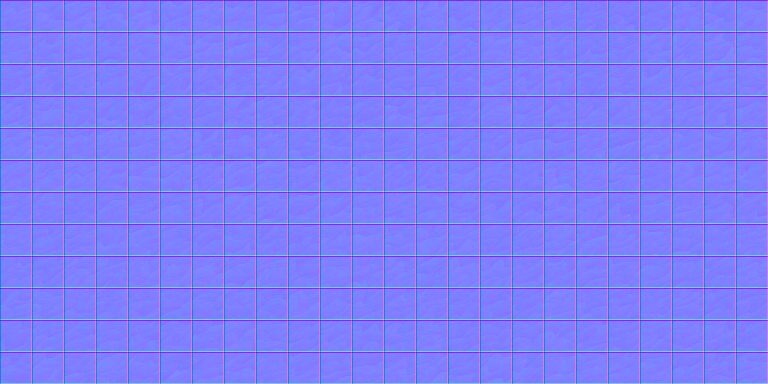
A Shadertoy shader for this texture map:

```glsl
// Tangent-space normal map of a square tile grid with bevelled edges and a faint slate grain.

const vec2 TILE_COUNT = vec2(24.0, 12.0);
const float BEVEL_WIDTH = 0.04;              // fraction of a tile
const vec2 LOW_EDGE_SLOPE = vec2(-2.0, 1.1); // left, bottom
const vec2 HIGH_EDGE_SLOPE = vec2(1.5, -1.5); // right, top
const vec2 GRAIN_STRETCH = vec2(1.0, 2.1);
const float GRAIN_ANGLE = 0.6;
const int SAMPLES = 4;

vec2 hash22(vec2 p) {
    vec3 q = fract(p.xyx * vec3(0.1031, 0.1030, 0.0973));
    q += dot(q, q.yzx + 33.33);
    return fract((q.xx + q.yz) * q.zy);
}

// Offset from the nearest cellular feature point: half the gradient of F1 squared.
vec2 cellularOffset(vec2 p) {
    vec2 cell = floor(p);
    vec2 nearest = vec2(2.0);
    for (int y = -1; y <= 1; y++) {
        for (int x = -1; x <= 1; x++) {
            vec2 neighbour = cell + vec2(x, y);
            vec2 offset = p - neighbour - hash22(neighbour);
            if (dot(offset, offset) < dot(nearest, nearest)) nearest = offset;
        }
    }
    return nearest;
}

// Slope of diagonal chips and creases, layered over three scales.
vec2 grainSlope(vec2 p, float strength) {
    float c = cos(GRAIN_ANGLE), s = sin(GRAIN_ANGLE);
    mat2 toGrain = mat2(c, -s, s, c);
    vec2 q = toGrain * p * GRAIN_STRETCH;
    q += 0.12 * sin(q.yx * 5.0 + 1.7 * sin(q * 3.0));
    vec2 slope = vec2(0.0);
    float frequency = 1.6;
    for (int i = 0; i < 3; i++) {
        slope += strength * cellularOffset(q * frequency + float(i) * 19.0);
        frequency *= 2.1;
        strength *= 0.7;
    }
    return (slope * GRAIN_STRETCH) * toGrain;
}

// Slope of the rounded rim; local runs from 0 to 1 across the tile.
vec2 bevelSlope(vec2 local, float width) {
    vec2 low = 1.0 - smoothstep(0.0, width, local);
    vec2 high = 1.0 - smoothstep(0.0, width, 1.0 - local);
    return low * LOW_EDGE_SLOPE + high * HIGH_EDGE_SLOPE;
}

vec3 encodeNormal(vec2 slope) {
    return 0.5 + 0.5 * normalize(vec3(slope, 1.0));
}

void mainImage(out vec4 fragColor, in vec2 fragCoord) {
    vec2 pixel = TILE_COUNT / iResolution.xy;
    vec2 grid = fragCoord * pixel;

    // Every tile gets its own patch of grain and a slight lean.
    vec2 tileRandom = hash22(floor(grid) + 7.0);
    vec2 surface = grainSlope(fract(grid) + 40.0 * tileRandom, 0.045);
    surface += 0.02 * (tileRandom - 0.5);

    // Average the narrow bevels over the pixel area.
    vec3 color = vec3(0.0);
    for (int y = 0; y < SAMPLES; y++) {
        for (int x = 0; x < SAMPLES; x++) {
            vec2 jitter = (vec2(x, y) + 0.5) / float(SAMPLES) - 0.5;
            vec2 local = fract(grid + jitter * pixel);
            color += encodeNormal(surface + bevelSlope(local, BEVEL_WIDTH));
        }
    }
    fragColor = vec4(color / float(SAMPLES * SAMPLES), 1.0);
}
```
